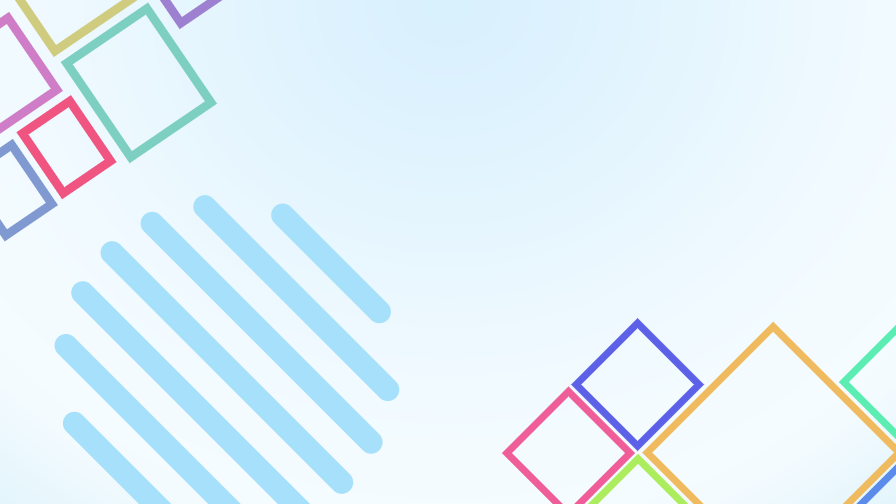
This background is drawn by a WebGL 2 fragment shader. Its source:

```glsl
#version 300 es
precision highp float;
// Pale sky background with two clusters of tilted outline boxes and a disc of
// diagonal rounded bars. Everything is a distance function in units of the
// canvas height; each layer is blended over a soft radial gradient.

uniform vec2 u_resolution;
out vec4 fragColor;

const float QUARTER_TURN = 0.785398;
const vec3 BAR_BLUE = vec3(0.65, 0.88, 0.985);

// Left cluster: box centre (xy) and half size (zw), with its colours
const vec4 LEFT_BOXES[6] = vec4[6](
  vec4(0.2755, 0.8356, 0.1050, 0.1215),
  vec4(0.1320, 0.7080, 0.0655, 0.0805),
  vec4(0.0174, 0.6227, 0.0640, 0.0796),
  vec4(-0.0146, 0.8394, 0.1042, 0.0949),
  vec4(0.1475, 1.0405, 0.1204, 0.1042),
  vec4(0.3778, 1.0546, 0.0810, 0.0810));
const vec3 LEFT_COLORS[6] = vec3[6](
  vec3(0.49, 0.81, 0.76), vec3(0.94, 0.33, 0.50), vec3(0.50, 0.60, 0.82),
  vec3(0.81, 0.49, 0.78), vec3(0.81, 0.80, 0.50), vec3(0.62, 0.50, 0.82));

// Right cluster, same layout
const vec4 RIGHT_BOXES[6] = vec4[6](
  vec4(1.265, 0.237, 0.0933, 0.0933),
  vec4(1.128, 0.101, 0.0936, 0.0936),
  vec4(1.534, 0.102, 0.1838, 0.1838),
  vec4(1.796, 0.242, 0.0933, 0.0933),
  vec4(1.266, -0.032, 0.0933, 0.0933),
  vec4(1.796, -0.035, 0.0933, 0.0933));
const vec3 RIGHT_COLORS[6] = vec3[6](
  vec3(0.36, 0.38, 0.91), vec3(0.94, 0.37, 0.60), vec3(0.94, 0.73, 0.37),
  vec3(0.36, 0.93, 0.70), vec3(0.67, 0.93, 0.36), vec3(0.36, 0.55, 0.92));

// Coordinates of p in a frame turned by angle
vec2 toFrame(vec2 p, float angle) {
  float c = cos(angle), s = sin(angle);
  return vec2(c * p.x + s * p.y, c * p.y - s * p.x);
}

// Coverage of a shape from its signed distance, one pixel soft
float coverage(float dist, float pixel) {
  return clamp(0.5 - dist / pixel, 0.0, 1.0);
}

// Sharp-cornered box outline, with the stroke inside the half size
float boxOutline(vec2 p, vec2 halfSize, float stroke) {
  vec2 q = abs(p) - halfSize;
  return abs(max(q.x, q.y) + 0.5 * stroke) - 0.5 * stroke;
}

// Parallel rounded bars whose ends lie on a circle
float barDisc(vec2 p, float radius, float spacing, float thickness) {
  float row = clamp(round(p.y / spacing), -3.0, 3.0) * spacing;
  float halfLength = sqrt(radius * radius - row * row);
  vec2 q = vec2(max(abs(p.x) - halfLength, 0.0), p.y - row);
  return length(q) - thickness;
}

// Blue at the top centre, a white ring, then a faint blue in the corners
vec3 skyGradient(vec2 p, float aspect) {
  float r = length(vec2(0.9 * (p.x - 0.5 * aspect), 1.0 - p.y));
  vec3 sky = mix(vec3(0.845, 0.94, 0.993), vec3(0.96, 0.987, 1.0),
                 smoothstep(-0.15, 1.08, r));
  return mix(sky, vec3(0.89, 0.96, 0.985), smoothstep(1.03, 1.32, r));
}

// Blend one cluster of equally tilted outlines over the base colour
vec3 drawCluster(vec3 base, vec2 p, vec4 boxes[6], vec3 colors[6],
                 float angle, float stroke, float pixel) {
  for (int i = 0; i < 6; i++) {
    vec2 q = toFrame(p - boxes[i].xy, angle);
    float dist = boxOutline(q, boxes[i].zw, stroke);
    base = mix(base, colors[i], coverage(dist, pixel));
  }
  return base;
}

void main() {
  float pixel = 1.0 / u_resolution.y;
  vec2 p = gl_FragCoord.xy * pixel;
  vec3 color = skyGradient(p, u_resolution.x * pixel);

  // Diagonal bars
  vec2 q = toFrame(p - vec2(0.4502, 0.2708), -QUARTER_TURN);
  float bars = barDisc(q, 0.3222, 0.0974, 0.0228);
  color = mix(color, BAR_BLUE, coverage(bars, pixel));

  // Outline boxes
  color = drawCluster(color, p, LEFT_BOXES, LEFT_COLORS, 0.598, 0.0174, pixel);
  color = drawCluster(color, p, RIGHT_BOXES, RIGHT_COLORS, QUARTER_TURN, 0.0142, pixel);
  fragColor = vec4(color, 1.0);
}
```
